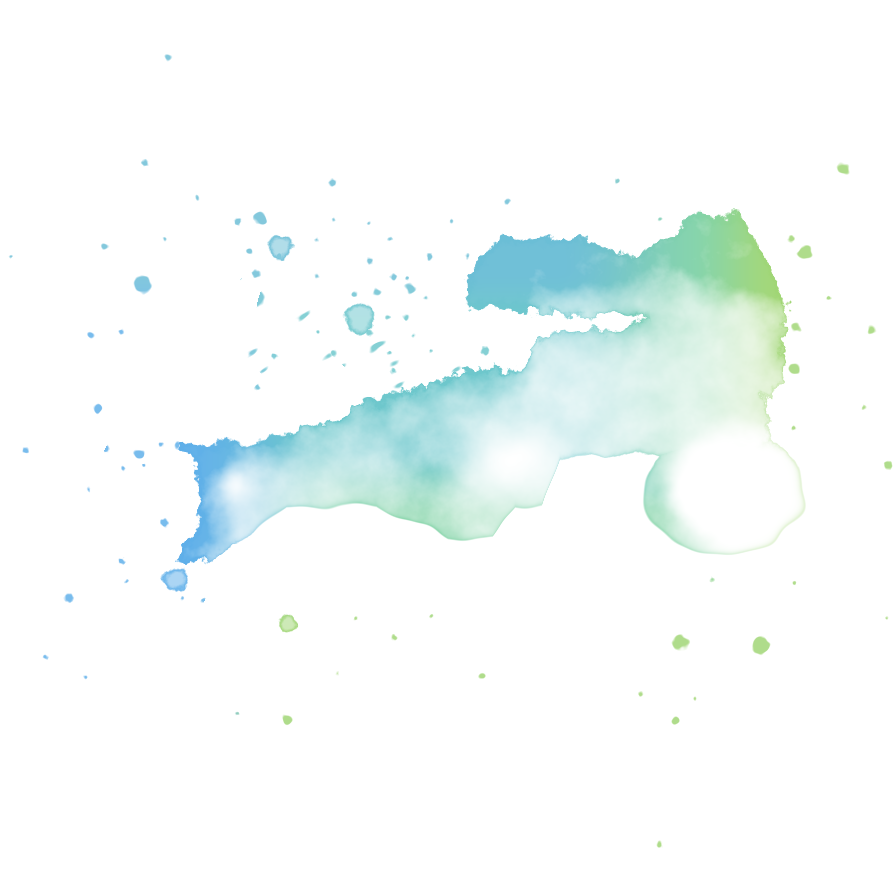
A WebGL 1 fragment shader for this background:

```glsl
precision highp float;
// Watercolour wash running from blue to lime, with spattered drops on white paper.
uniform vec2 u_resolution;

const vec3 PAPER = vec3(1.0);
const vec3 BLUE = vec3(0.34, 0.67, 0.91);
const vec3 TEAL = vec3(0.40, 0.77, 0.79);
const vec3 SKY = vec3(0.39, 0.73, 0.83);
const vec3 MINT = vec3(0.49, 0.82, 0.64);
const vec3 LIME = vec3(0.61, 0.83, 0.43);

vec2 hash2(vec2 p) {
  vec2 q = vec2(dot(p, vec2(127.1, 311.7)), dot(p, vec2(269.5, 183.3)));
  return fract(sin(q) * 43758.55);
}

float corner(vec2 cell, vec2 offset, vec2 f) {
  return dot(hash2(cell + offset) * 2.0 - 1.0, f - offset);
}

float gradientNoise(vec2 p) {
  vec2 i = floor(p), f = fract(p);
  vec2 u = f * f * f * (f * (f * 6.0 - 15.0) + 10.0);
  float low = mix(corner(i, vec2(0, 0), f), corner(i, vec2(1, 0), f), u.x);
  float high = mix(corner(i, vec2(0, 1), f), corner(i, vec2(1, 1), f), u.x);
  return mix(low, high, u.y);
}

float fbm(vec2 p) {
  float sum = 0.0, amp = 0.6;
  for (int i = 0; i < 5; i++) {
    sum += amp * gradientNoise(p);
    p = mat2(1.6, 1.2, -1.2, 1.6) * p + 7.3;
    amp *= 0.52;
  }
  return sum;
}

float ramp(float x, float a, float b, float rise) {
  return rise * clamp((x - a) / (b - a), 0.0, 1.0);
}

float spot(vec2 p, vec2 center, vec2 radius) {
  vec2 v = (p - center) / radius;
  return exp(-dot(v, v));
}

// Upper outline of the long lower body
float bodyTop(float x) {
  return 0.503 + ramp(x, 0.29, 0.52, 0.083) + ramp(x, 0.585, 0.6, 0.036)
    + ramp(x, 0.6, 0.72, 0.023);
}

// Inside distance of the whole wash: body, upper arm and lower right lobe
float washDepth(vec2 p) {
  float bottom = 0.375 + ramp(p.x, 0.24, 0.32, 0.06) - ramp(p.x, 0.42, 0.5, 0.035)
    + ramp(p.x, 0.55, 0.575, 0.035) + ramp(p.x, 0.605, 0.625, 0.055);
  float left = 0.226 - 0.35 * abs(p.y - 0.44);
  float right = 0.857 + ramp(p.y, 0.56, 0.585, 0.02);
  float body = min(min(bodyTop(p.x) - p.y, p.y - bottom), min(p.x - left, right - p.x));
  float armTop = 0.69 + ramp(p.x, 0.517, 0.56, 0.045) - ramp(p.x, 0.66, 0.705, 0.025)
    + ramp(p.x, 0.71, 0.775, 0.052) - ramp(p.x, 0.825, 0.885, 0.105);
  float armBottom = 0.657 - ramp(p.x, 0.53, 0.65, 0.01) - ramp(p.x, 0.725, 0.75, 0.15);
  float arm = min(min(armTop - p.y, p.y - armBottom), min(p.x - 0.52, right - p.x));
  float lobe = (1.0 - length((p - vec2(0.807, 0.45)) / vec2(0.09, 0.069))) * 0.075;
  return max(max(body, arm), lobe);
}

vec3 inkColor(vec2 p) {
  vec3 c = mix(BLUE, TEAL, smoothstep(0.2, 0.37, p.x + 0.25 * max(p.y - 0.5, 0.0)));
  c = mix(c, SKY, smoothstep(0.64, 0.7, p.y));
  float low = (1.0 - smoothstep(0.42, 0.5, p.y)) * smoothstep(0.27, 0.4, p.x);
  c = mix(c, MINT, max(low, smoothstep(0.62, 0.8, p.x)));
  float lowest = (1.0 - smoothstep(0.3, 0.4, p.y)) * smoothstep(0.22, 0.32, p.x);
  return mix(c, LIME, max(lowest, smoothstep(0.77, 0.87, p.x)));
}

// Pigment strength inside the wash
float pigment(vec2 p, float grain) {
  float edge = exp(-max(bodyTop(p.x) - p.y, 0.0) / 0.035);
  float d = 0.24 + 0.6 * edge * (1.0 - smoothstep(0.54, 0.65, p.x));
  d += 0.65 * (1.0 - smoothstep(0.215, 0.28, p.x));
  d += 0.68 * smoothstep(0.645, 0.695, p.y) + 0.4 * spot(p, vec2(0.69, 0.637), vec2(0.06, 0.02));
  d += 0.5 * smoothstep(0.82, 0.89, p.x) * smoothstep(0.54, 0.62, p.y);
  d += 0.4 * spot(p, vec2(0.471, 0.488), vec2(0.042, 0.03));
  d += 0.35 * spot(p, vec2(0.48, 0.435), vec2(0.08, 0.035));
  d -= 0.4 * spot(p, vec2(0.265, 0.463), vec2(0.03, 0.025));
  d *= 1.0 - spot(p, vec2(0.572, 0.478), vec2(0.058, 0.04));
  d += 0.4 * spot(p, vec2(0.742, 0.43), vec2(0.035, 0.055));
  d *= smoothstep(0.75, 1.2, length((p - vec2(0.828, 0.45)) / vec2(0.085, 0.08)));
  return clamp(d * (1.0 + 0.9 * grain), 0.0, 0.92);
}

// One jittered drop per grid cell, kept where its hash is below the chance
float drops(vec2 p, float scale, float chance, float aa) {
  vec2 cell = floor(p * scale);
  vec2 h = hash2(cell + scale), size = hash2(cell + 31.7);
  vec2 v = fract(p * scale) - 0.3 - 0.4 * h;
  float r = mix(0.07, 0.22, size.x * size.x);
  float wobble = 0.12 * gradientNoise(p * scale * 5.0);
  return step(size.y, chance) * (1.0 - smoothstep(-aa, aa, (length(v) + wobble - r) / scale));
}

float bigDrop(vec2 p, vec2 center, float radius, float aa) {
  float d = length(p - center) + 0.012 * fbm(p * 55.0) - radius;
  return (1.0 - smoothstep(-aa, aa, d)) * mix(0.5, 0.9, smoothstep(-0.006, 0.0, d));
}

void main() {
  vec2 p = gl_FragCoord.xy / u_resolution;
  float aa = 1.2 / min(u_resolution.x, u_resolution.y);

  // Ragged upper and left edges, calmer lower ones
  float rough = max(smoothstep(0.46, 0.55, p.y), 1.0 - smoothstep(0.22, 0.3, p.x));
  float depth = washDepth(p) + 0.016 * gradientNoise(p * 26.0) * mix(0.6, 1.0, rough)
    + 0.02 * rough * fbm(p * 75.0);
  float inside = smoothstep(-aa, aa, depth);
  vec2 flow = p + 0.035 * vec2(fbm(p * 9.0), fbm(p * 9.0 + 40.0));
  float rim = 0.4 * exp(-max(depth, 0.0) / 0.0025);
  float wash = inside * min(pigment(flow, fbm(p * 24.0)) + rim, 0.95);

  // Spatter thickens beside the body and thins across the paper
  float near = spot(p, vec2(0.41, 0.65), vec2(0.13, 0.09))
    + 0.7 * spot(p, vec2(0.17, 0.42), vec2(0.06, 0.11));
  float sheet = smoothstep(0.14, 0.17, p.y) * (1.0 - smoothstep(0.82, 0.85, p.y));
  float spatter = drops(p, 23.0, 0.07 * sheet + 0.2 * near, aa);
  spatter = max(spatter, drops(p, 47.0, 0.02 * sheet + 0.35 * near, aa));
  vec2 along = mat2(0.85, -0.53, 0.53, 0.85) * p * vec2(0.4, 1.0);
  float streakZone = spot(p, vec2(0.43, 0.605), vec2(0.12, 0.055));
  spatter = max(spatter, drops(along, 42.0, 0.65 * streakZone, aa)) * 0.8;
  spatter = max(spatter, bigDrop(p, vec2(0.313, 0.725), 0.014, aa));
  spatter = max(spatter, bigDrop(p, vec2(0.401, 0.645), 0.017, aa));
  spatter = max(spatter, bigDrop(p, vec2(0.196, 0.354), 0.013, aa));
  spatter = max(spatter, bigDrop(p, vec2(0.321, 0.305), 0.009, aa));

  gl_FragColor = vec4(mix(PAPER, inkColor(p), max(wash, spatter * (1.0 - inside))), 1.0);
}
```
